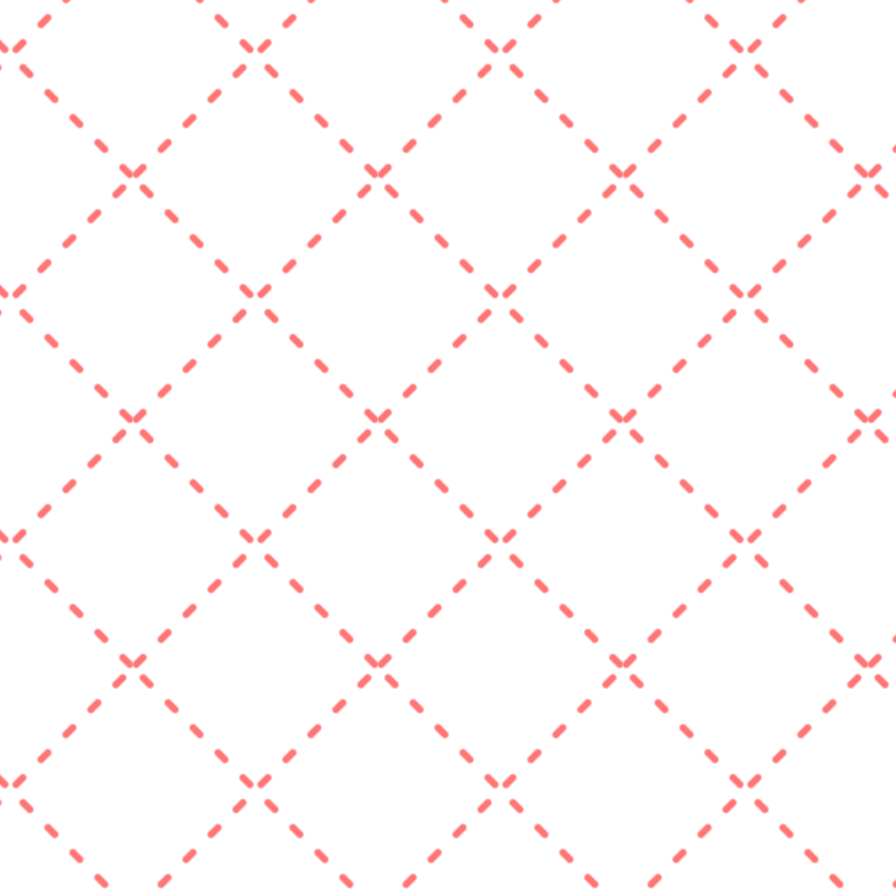
Reproduce this pattern procedurally as a WebGL 1 fragment shader.

```glsl
precision highp float;
// Diamond lattice of dashed pink lines on white. Each square tile holds one
// dashed diagonal and its mirror image; the dashes restart at every tile, so
// the two kinds of crossing differ slightly. Each dash is a soft capsule.

uniform vec2 u_resolution;

#define TILE_SIZE 0.27344              // tile side, in canvas heights
#define TILE_ORIGIN vec2(0.1484, 0.1982) // a tile corner, from the upper left
#define DASH_COUNT 10.0                // dashes along one diagonal
#define DASH_START 0.0557              // first dash centre, in tile units
#define DASH_STEP 0.1019               // spacing of the dashes on each axis
#define DASH_REACH 0.0140              // half length of a dash on each axis
#define DASH_RADIUS 0.0143             // half width of the stroke
#define EDGE_SOFTNESS 0.0072           // half width of the blurred edge
#define SEAM 0.015                     // lowers the cut below the dash tips
#define PAPER vec3(1.0)
#define INK vec3(1.0, 0.46, 0.46)

// Distance to the nearest dash centre line on the diagonal x = y.
float dashedDiagonal(vec2 p) {
  float along = 0.5 * (p.x + p.y);
  float index = floor((along - DASH_START) / DASH_STEP + 0.5);
  float centre = DASH_START + DASH_STEP * clamp(index, 0.0, DASH_COUNT - 1.0);
  float nearest = clamp(along, centre - DASH_REACH, centre + DASH_REACH);
  return length(p - vec2(nearest));
}

void main() {
  // Tile coordinates, with y running downwards
  vec2 p = gl_FragCoord.xy / u_resolution.y;
  p.y = 1.0 - p.y;
  vec2 tile = (p - TILE_ORIGIN) / TILE_SIZE;
  vec2 cell = vec2(fract(tile.x), fract(tile.y - SEAM) + SEAM);

  // The diagonal and its mirror image
  float d = min(dashedDiagonal(cell),
                dashedDiagonal(vec2(1.0 - cell.x, cell.y)));

  // Soft edge, never narrower than the pixel grid can show
  float soft = max(EDGE_SOFTNESS, 0.7 / (u_resolution.y * TILE_SIZE));
  float ink = 1.0 - smoothstep(-soft, soft, d - DASH_RADIUS);
  gl_FragColor = vec4(mix(PAPER, INK, ink), 1.0);
}
```
